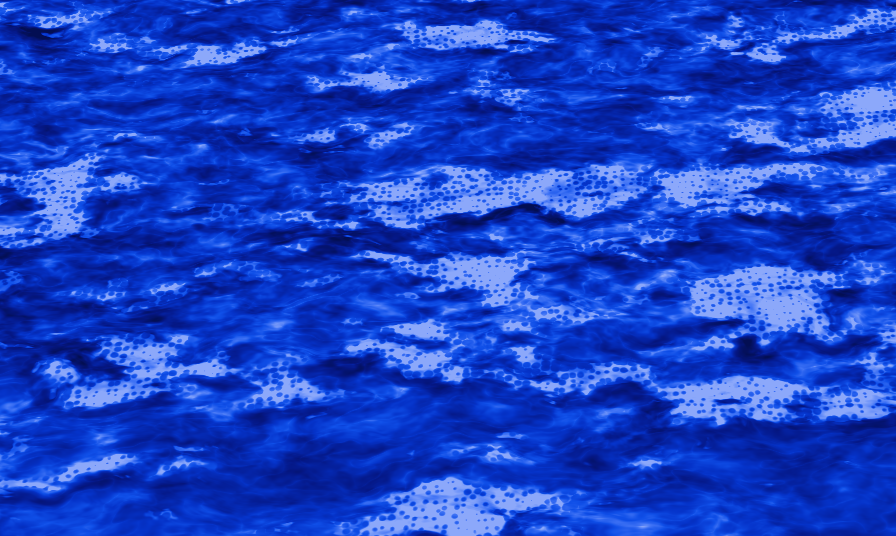
Write a WebGL 1 fragment shader that draws this texture.

```glsl
precision highp float;
// Choppy deep-blue water with thin, drifting streaks of bubbly foam.
// Stretched fractal noise gives swell, ripples and foam cover; cellular noise
// pierces the foam. One scalar tone is then mapped through a blue ramp.

uniform vec2 u_resolution;

float hash(vec2 p) {
  vec3 q = fract(vec3(p.xyx) * 0.1031);
  q += dot(q, q.yzx + 33.33);
  return fract((q.x + q.y) * q.z);
}

float noise(vec2 p) {
  vec2 cell = floor(p);
  vec2 f = fract(p);
  f = f * f * (3.0 - 2.0 * f);
  float low = mix(hash(cell), hash(cell + vec2(1.0, 0.0)), f.x);
  float high = mix(hash(cell + vec2(0.0, 1.0)), hash(cell + 1.0), f.x);
  return mix(low, high, f.y);
}

// Fractal noise, normalised to a mean of one half
float fbm(vec2 p) {
  float sum = 0.0;
  float weight = 0.533;
  for (int i = 0; i < 4; i++) {
    sum += weight * noise(p);
    p = p * 2.03 + vec2(17.3 + 0.25 * p.y, 9.1);
    weight *= 0.5;
  }
  return sum;
}

// Distance to the nearest jittered bubble centre
float bubbleDistance(vec2 p) {
  vec2 cell = floor(p);
  float nearest = 2.0;
  for (int y = -1; y <= 1; y++) {
    for (int x = -1; x <= 1; x++) {
      vec2 c = cell + vec2(float(x), float(y));
      vec2 centre = c + 0.15 + 0.7 * vec2(hash(c), hash(c + 57.0));
      nearest = min(nearest, length(p - centre));
    }
  }
  return nearest;
}

// Long patches joined by winding filaments
float foamField(vec2 p) {
  float patches = fbm(p * vec2(3.4, 12.5) + vec2(4.7, 21.4));
  float filament = 1.0 - abs(2.0 * fbm(p * vec2(3.0, 9.0) + 40.0) - 1.0);
  return patches + 0.35 * (filament - 0.8);
}

// Tone 0 to 5, from deep trough to lit foam
vec3 waterRamp(float tone) {
  vec3 color = mix(vec3(0.02, 0.09, 0.52), vec3(0.02, 0.14, 0.65), clamp(tone, 0.0, 1.0));
  color = mix(color, vec3(0.02, 0.20, 0.79), clamp(tone - 1.0, 0.0, 1.0));
  color = mix(color, vec3(0.06, 0.31, 0.91), clamp(tone - 2.0, 0.0, 1.0));
  color = mix(color, vec3(0.25, 0.45, 0.96), clamp(tone - 3.0, 0.0, 1.0));
  color = mix(color, vec3(0.55, 0.66, 0.98), clamp(tone - 4.0, 0.0, 1.0));
  return color * (1.0 + 0.25 * clamp(tone, -1.5, 0.0));
}

void main() {
  vec2 uv = gl_FragCoord.xy / u_resolution.y;

  // Perspective: features shrink towards the top; then slant and warp
  vec2 p = vec2((uv.x - 0.84) * (0.85 + 0.35 * uv.y), uv.y * (0.8 + 0.35 * uv.y));
  p.y -= 0.08 * p.x;
  p += 3.0;
  vec2 warp = vec2(fbm(p * vec2(5.0, 12.0)), fbm(p * vec2(6.0, 11.0) + 70.0)) - 0.5;
  vec2 q = p + warp * vec2(0.14, 0.07);

  // Open water: swell, ripples, fine grain and thin glinting crests
  float swell = fbm(q * vec2(2.2, 8.0) + 11.0) - 0.5;
  float ripple = fbm(q * vec2(17.0, 44.0) + 5.0) - 0.5;
  float grain = noise(p * vec2(75.0, 150.0) + 60.0) - 0.5;
  float crest = 1.0 - abs(2.0 * noise(q * vec2(24.0, 78.0) + 30.0) - 1.0);
  float chop = mix(0.7, 1.1, smoothstep(0.0, 0.6, uv.y));
  float tone = 1.7 + 2.7 * swell;
  tone += chop * (5.2 * ripple + 0.8 * grain + 0.8 * (pow(crest, 4.0) - 0.3));

  // Foam cover with ragged edges, a thin milky fringe and loose flecks
  float field = foamField(q);
  float ragged = field + 0.28 * ripple + 0.04 * grain;
  float foam = smoothstep(0.6, 0.67, ragged);
  float fleck = fbm(q * vec2(13.0, 36.0) + 90.0) + 0.4 * (field - 0.5);
  foam = max(foam, 0.8 * smoothstep(0.68, 0.76, fleck));
  tone += 1.0 * smoothstep(0.52, 0.62, ragged);

  // Shaded trough below each foam crest
  float shade = smoothstep(0.55, 0.67, foamField(q + vec2(0.0, 0.025)));
  tone -= 1.2 * shade * (1.0 - foam);

  // Bubbles open the foam, widest where it is thin
  float thickness = smoothstep(0.61, 0.77, ragged);
  float radius = mix(0.42, 0.18, thickness) + 0.45 * (noise(p * 30.0) - 0.5);
  float bubble = bubbleDistance(p * vec2(62.0, 80.0));
  float hole = 1.0 - smoothstep(radius - 0.12, radius + 0.16, bubble);
  float foamTone = 4.5 + 0.5 * thickness + 3.0 * ripple + 0.7 * grain - 1.9 * hole;
  tone = mix(tone, foamTone, foam);

  gl_FragColor = vec4(waterRamp(tone), 1.0);
}
```
